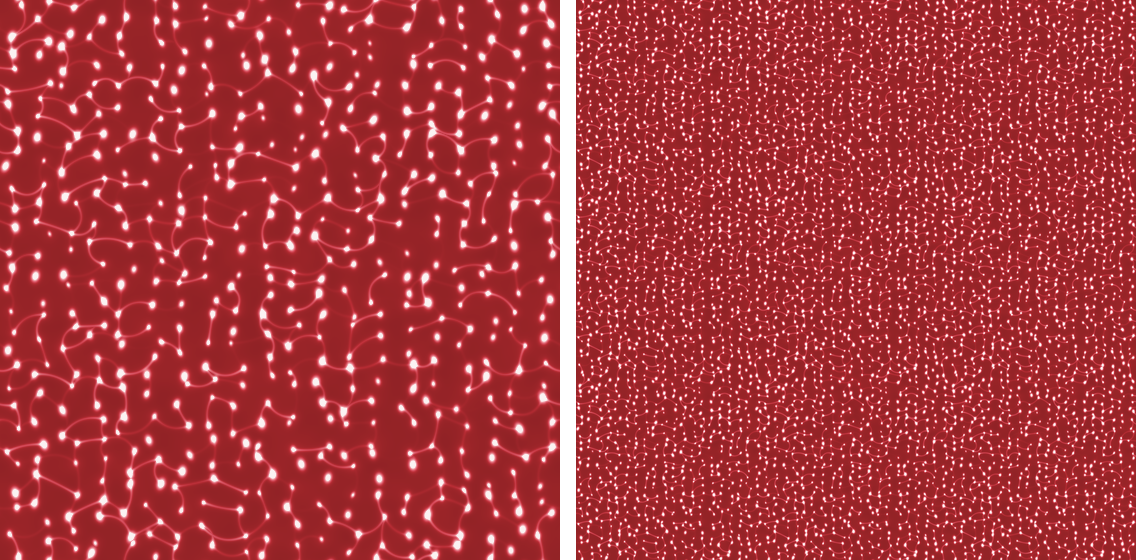
Left, the tile; right, the same tile 3 across and 3 down.
Write a WebGL 2 fragment shader that draws this texture.

```glsl
#version 300 es
precision highp float;

uniform vec2 u_resolution;
out vec4 fragColor;

const vec2 GRID = vec2(20.0, 28.0);       // beads per tile; columns must be even
const vec2 JITTER = vec2(0.62, 0.72);     // bead scatter, in cells
const vec2 BEAD_SIZE = vec2(0.0063, 0.0086);
const float BEAD_TILT = 0.5;
const float HALO_SIZE = 0.0125;
const float HALO_GAIN = 0.085;
const float THREAD_WIDTH = 0.0026;
const float THREAD_GAIN = 0.55;
const float THREAD_BOW = 0.5;
const float SHADE_CELLS = 24.0;
const float SHADE_GAIN = 0.07;

const vec3 RAMP[6] = vec3[6](
    vec3(0.585, 0.138, 0.152),
    vec3(0.71, 0.17, 0.20),
    vec3(0.83, 0.29, 0.35),
    vec3(0.89, 0.47, 0.51),
    vec3(0.95, 0.68, 0.71),
    vec3(0.98, 0.95, 0.95));

float hash(vec2 p, float seed) {
    return fract(sin(dot(p, vec2(127.1, 311.7)) + seed * 74.7) * 43758.5453);
}

// Value noise that repeats after `period` cells
float wrappedNoise(vec2 p, float period) {
    vec2 i = floor(p);
    vec2 f = fract(p);
    f = f * f * (3.0 - 2.0 * f);
    vec2 lo = mod(i, period);
    vec2 hi = mod(i + 1.0, period);
    return mix(mix(hash(lo, 9.0), hash(vec2(hi.x, lo.y), 9.0), f.x),
               mix(hash(vec2(lo.x, hi.y), 9.0), hash(hi, 9.0), f.x), f.y);
}

// Jittered bead centre; alternate columns are staggered
vec2 beadCentre(vec2 cell) {
    vec2 id = mod(cell, GRID);
    vec2 offset = (vec2(hash(id, 1.0), hash(id, 2.0)) - 0.5) * JITTER;
    offset.y += 0.5 * mod(id.x, 2.0);
    return (cell + 0.5 + offset) / GRID;
}

// Bowed thread from a to b, dimmer towards its middle
float thread(vec2 p, vec2 a, vec2 b, vec2 id, float seed) {
    float strength = smoothstep(0.4, 1.0, hash(id, seed));
    float bow = (hash(id, seed + 1.0) - 0.5) * THREAD_BOW;
    vec2 chord = b - a;
    vec2 normal = vec2(-chord.y, chord.x);
    float t = clamp(dot(p - a, chord) / dot(chord, chord), 0.0, 1.0);
    float slope = 4.0 * bow * (1.0 - 2.0 * t);
    vec2 curve = a + chord * t + normal * bow * 4.0 * t * (1.0 - t);
    float d = length(p - curve) / sqrt(1.0 + slope * slope) / THREAD_WIDTH;
    float fade = 1.0 - 1.6 * t * (1.0 - t);
    return THREAD_GAIN * strength * fade * (exp(-d * d) + 0.2 * exp(-d * d * 0.12));
}

// Soft upright drop with random size and lean
float bead(vec2 offset, vec2 id) {
    float size = hash(id, 3.0);
    offset.x += offset.y * (hash(id, 4.0) - 0.5) * BEAD_TILT;
    vec2 d = offset / (BEAD_SIZE * mix(0.55, 1.15, size));
    return mix(0.9, 1.4, size) * exp(-dot(d, d));
}

vec3 ramp(float level) {
    float x = clamp(level, 0.0, 1.0) * 5.0;
    int i = min(int(x), 4);
    return mix(RAMP[i], RAMP[i + 1], x - float(i));
}

void main() {
    vec2 uv = gl_FragCoord.xy / u_resolution;
    vec2 home = floor(uv * GRID);
    float beads = 0.0;
    float threads = 0.0;
    float halo = 0.0;

    // Gather nearby beads and their threads to the right and upwards
    for (int y = -2; y <= 2; y++) {
        for (int x = -2; x <= 2; x++) {
            vec2 cell = home + vec2(x, y);
            vec2 id = mod(cell, GRID);
            vec2 centre = beadCentre(cell);
            vec2 right = beadCentre(cell + vec2(1.0, 0.0));
            vec2 above = beadCentre(cell + vec2(0.0, 1.0));
            vec2 offset = uv - centre;
            beads = max(beads, bead(offset, id));
            halo += HALO_GAIN * exp(-dot(offset, offset) / (HALO_SIZE * HALO_SIZE));
            threads = max(threads, thread(uv, centre, right, id, 5.0));
            threads = max(threads, thread(uv, centre, above, id, 7.0));
        }
    }

    // Faint mottling of the ground
    float shade = 1.0 + SHADE_GAIN * (wrappedNoise(uv * SHADE_CELLS, SHADE_CELLS) - 0.5);
    float level = beads + threads + halo;
    vec3 colour = ramp(level) * mix(shade, 1.0, clamp(level, 0.0, 1.0));
    fragColor = vec4(colour, 1.0);
}
```
